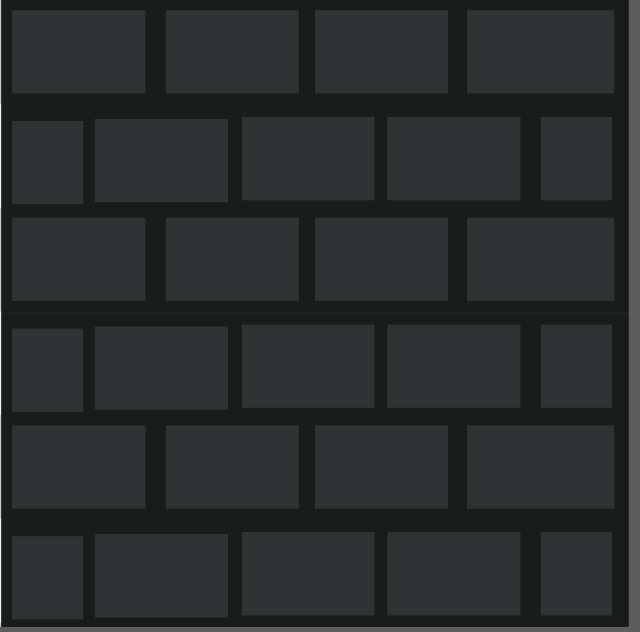
This texture is drawn by a Shadertoy shader. Its source:

```glsl
// Dark running-bond brick wall: two courses, one of four bricks and one of five,
// repeat three times down the canvas. Each brick is a smooth-edged box with its
// own span and sag; a grey frame closes right and bottom, a pale sliver the left.

const vec2 CANVAS = vec2(768.0, 759.0);   // layout units across and down
const float PERIOD = 249.3;               // height of one pair of courses
const float BRICK_HEIGHT = 100.0;
const float EVEN_TOP = 12.2;
const float ODD_TOP = 140.5;

const vec3 MORTAR = vec3(0.102, 0.110, 0.106);
const vec3 BRICK = vec3(0.186, 0.200, 0.204);
const vec3 SEAM = vec3(0.135, 0.143, 0.141);
const vec3 FRAME = vec3(0.370, 0.365, 0.360);
const vec3 SLIVER_EVEN = vec3(0.78);
const vec3 SLIVER_ODD = vec3(0.95);

// Each brick: left edge, right edge, downward sag
const vec3 EVEN_COURSE[4] = vec3[4](
    vec3(14.5, 174.5, 0.0), vec3(199.0, 358.6, 0.0),
    vec3(378.0, 537.6, 0.0), vec3(560.5, 737.0, 0.0));
const vec3 ODD_COURSE[5] = vec3[5](
    vec3(14.5, 100.0, 4.8), vec3(114.0, 273.6, 2.3),
    vec3(290.3, 449.3, 0.0), vec3(465.0, 624.5, 0.0),
    vec3(649.0, 734.5, 0.0));

// Smooth step over one pixel: 0 before the edge, 1 after it
float after(float x, float edge, float pixel) {
    return clamp((x - edge) / pixel + 0.5, 0.0, 1.0);
}

// Coverage of the interval from a to b
float span(float x, float a, float b, float pixel) {
    return after(x, a, pixel) - after(x, b, pixel);
}

// Coverage of one brick in a course starting at height top
float brickMask(vec2 p, vec3 brick, float top, vec2 pixel) {
    float y = top + brick.z;
    return span(p.x, brick.x, brick.y, pixel.x)
         * span(p.y, y, y + BRICK_HEIGHT, pixel.y);
}

// All bricks of the repeating pair of courses
float wallMask(vec2 p, vec2 pixel) {
    vec2 cell = vec2(p.x, mod(p.y, PERIOD));
    float mask = 0.0;
    for (int i = 0; i < 4; i++)
        mask = max(mask, brickMask(cell, EVEN_COURSE[i], EVEN_TOP, pixel));
    for (int i = 0; i < 5; i++)
        mask = max(mask, brickMask(cell, ODD_COURSE[i], ODD_TOP, pixel));
    return mask;
}

// Pale sliver tone, brighter beside the odd courses
vec3 sliverColor(float y, float pixel) {
    float odd = span(mod(y, PERIOD), 0.5 * PERIOD, PERIOD, pixel);
    return mix(SLIVER_EVEN, SLIVER_ODD, odd);
}

void mainImage(out vec4 fragColor, in vec2 fragCoord) {
    vec2 uv = fragCoord / iResolution.xy;
    vec2 p = vec2(uv.x, 1.0 - uv.y) * CANVAS;   // y runs downward
    vec2 pixel = CANVAS / iResolution.xy;

    // Mortar with a faint seam across the middle
    vec3 color = mix(MORTAR, SEAM, span(p.y, 375.5, 376.8, pixel.y));

    color = mix(color, BRICK, wallMask(p, pixel));

    // Pale sliver along the left side
    color = mix(color, sliverColor(p.y, pixel.y), 1.0 - after(p.x, 1.4, pixel.x));

    // Frame: wide at right, narrow at bottom
    float frame = max(after(p.x, 754.5, pixel.x), after(p.y, 753.0, pixel.y));
    color = mix(color, FRAME, frame);

    fragColor = vec4(color, 1.0);
}
```
